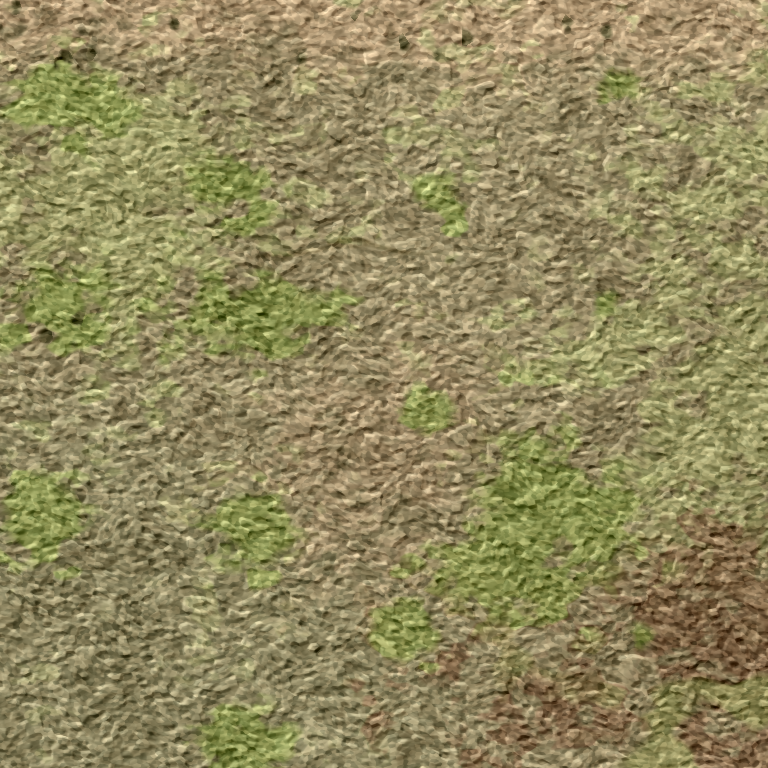
Give the GLSL for this texture, as a three.js fragment shader.

```glsl
// Dry, tufted meadow ground with ragged green clumps and a brown bare corner.
varying vec2 vUv;

vec3 hash3(vec2 cell) {
  vec3 k = vec3(dot(cell, vec2(127.1, 311.7)), dot(cell, vec2(269.5, 183.3)), dot(cell, vec2(419.2, 371.9)));
  return fract(sin(k) * 43758.55);
}

// Cellular noise: x = blended cell value, y = nearest distance, z = nearest value
vec3 cells(vec2 p) {
  vec2 base = floor(p);
  float sum = 0.0, weights = 0.0, nearest = 9.0, id = 0.0;
  for (int j = -1; j <= 1; j++) {
    for (int i = -1; i <= 1; i++) {
      vec2 cell = base + vec2(float(i), float(j));
      vec3 h = hash3(cell);
      float d = length(cell + h.xy - p);
      float w = exp(-9.0 * d * d);
      sum += w * h.z;
      weights += w;
      if (d < nearest) { nearest = d; id = h.z; }
    }
  }
  return vec3(sum / weights, nearest, id);
}

// Soft ellipse: 1 at the centre, 0 on the rim, negative outside
float blob(vec2 p, vec2 centre, vec2 radius) {
  return 1.0 - length((p - centre) / radius);
}

// Green clumps: two large ones and a scatter that is bigger on the left
float clumps(vec2 p) {
  float c = max(blob(p, vec2(0.70, 0.33), vec2(0.14, 0.15)), blob(p, vec2(0.33, 0.59), vec2(0.14, 0.08)));
  for (int i = 1; i <= 12; i++) {
    vec2 centre = fract(float(i) * vec2(0.7549, 0.5698) + vec2(0.03, 0.04));
    float size = 0.03 + 0.05 * (1.0 - smoothstep(0.1, 0.75, centre.x));
    c = max(c, blob(p, centre, vec2(size, size * 0.9)));
  }
  return c;
}

void main() {
  vec2 p = vUv;

  // Broad and middle variation, used to fray every region
  float cloud = cells(p * vec2(8.0, 10.0) + 3.0).x - 0.5;
  float mid = cells(p * vec2(28.0, 38.0) + 17.0).x - 0.5;
  float tuft = cells(p * vec2(60.0, 85.0) + 41.0).x - 0.5;
  float fray = 0.6 * cloud + 0.8 * mid + 0.5 * tuft;

  // Matted grass grain, lit from above
  vec2 bent = p + 0.003 * vec2(sin(p.y * 47.0 + 3.0 * sin(p.x * 19.0)), sin(p.x * 53.0 + 2.0 * sin(p.y * 23.0)));
  vec2 q = bent * vec2(95.0, 145.0);
  float clod = cells(q).x;
  float relief = clod - cells(q + vec2(-0.25, 0.55)).x;
  float blade = cells(bent * vec2(165.0, 235.0) + 71.0).x - 0.5;
  float tone = 0.13 * (clod - 0.5) + 0.17 * relief + 0.17 * blade + 0.12 * tuft + 0.06 * mid + 0.05 * cloud;

  // Dry straw, greyer to the lower left and rosy along the top
  vec3 color = vec3(0.595, 0.545, 0.405);
  float shade = smoothstep(-0.2, 0.6, blob(p, vec2(0.15, 0.12), vec2(0.6, 0.45)) + 0.5 * fray);
  color = mix(color, vec3(0.545, 0.515, 0.375), shade);
  color = mix(color, vec3(0.69, 0.595, 0.455), smoothstep(0.86, 0.96, p.y + 0.12 * fray));
  color = mix(color, vec3(0.61, 0.52, 0.39), 0.7 * smoothstep(0.0, 0.6, blob(p, vec2(0.5, 0.4), vec2(0.22, 0.2)) + fray));

  // Thin olive growth over the upper left and the right edge
  float olive = max(blob(p, vec2(0.14, 0.74), vec2(0.32, 0.24)), blob(p, vec2(0.98, 0.5), vec2(0.3, 0.4)));
  color = mix(color, vec3(0.585, 0.585, 0.375), 0.8 * smoothstep(-0.05, 0.6, olive + 1.2 * fray));
  color = mix(color, vec3(0.52, 0.53, 0.32), 0.45 * smoothstep(0.2, 0.6, fray));

  // Brown bare corner, broken by pale green regrowth
  float bare = blob(p, vec2(0.96, 0.14), vec2(0.42, 0.19)) + 1.1 * fray;
  float corner = smoothstep(0.1, 0.55, bare);
  color = mix(color, vec3(0.43, 0.32, 0.215), 0.85 * corner);
  float regrowth = smoothstep(0.05, 0.3, cells(p * vec2(11.0, 15.0) + 29.0).x - 0.55 + 0.4 * mid);
  float low = 1.0 - smoothstep(0.1, 0.24, p.y);
  color = mix(color, vec3(0.57, 0.57, 0.35), 0.8 * regrowth * low * smoothstep(0.45, 0.65, p.x));

  // Saturated green clumps
  float green = smoothstep(-0.05, 0.5, clumps(p + 0.02 * vec2(cloud, mid)) + 0.9 * fray);
  color = mix(color, vec3(0.49, 0.535, 0.265), 0.85 * green);

  // Small dark shrubs in the top strip and by the left edge
  vec3 shrub = cells(p * vec2(48.0, 40.0) + 9.0);
  float strip = smoothstep(0.88, 0.91, p.y) + smoothstep(0.0, 0.3, blob(p, vec2(0.04, 0.55), vec2(0.12, 0.1)));
  float dark = smoothstep(0.88, 0.92, shrub.z) * (1.0 - smoothstep(0.15, 0.5, shrub.y + 0.4 * tuft));
  color = mix(color, vec3(0.29, 0.28, 0.15), 0.75 * dark * min(strip, 1.0));

  // A faint furrow across the middle
  float path = abs(p.y - 0.675 - 0.008 * sin(p.x * 31.0) - 0.012 * mid);
  float furrow = (1.0 - smoothstep(0.001, 0.005, path)) * smoothstep(0.3, 0.38, p.x) * (1.0 - smoothstep(0.5, 0.62, p.x));
  color -= 0.12 * furrow;

  color += 1.25 * tone * vec3(1.0, 0.98, 0.9) + 0.04 * blade * vec3(0.5, -0.2, -0.5);
  gl_FragColor = vec4(clamp(color, 0.0, 1.0), 1.0);
}
```
